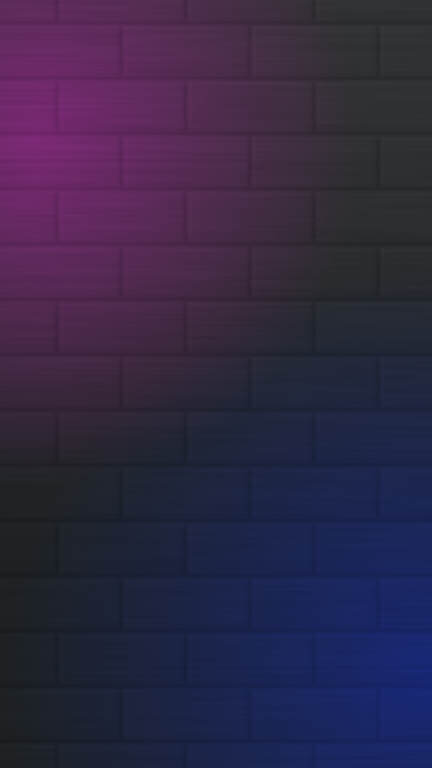
A WebGL 2 fragment shader for this texture:

```glsl
#version 300 es
precision highp float;
// Dark brick wall with brushed streaks, lit by a magenta glow and a blue glow.

uniform vec2 u_resolution;
out vec4 fragColor;

float hash(vec2 p) {
  vec3 q = fract(p.xyx * vec3(0.1031, 0.1030, 0.0973));
  q += dot(q, q.yzx + 33.33);
  return fract((q.x + q.y) * q.z);
}

float noise(vec2 p) {
  vec2 cell = floor(p), f = fract(p);
  f = f * f * (3.0 - 2.0 * f);
  return mix(mix(hash(cell), hash(cell + vec2(1, 0)), f.x),
             mix(hash(cell + vec2(0, 1)), hash(cell + vec2(1, 1)), f.x), f.y);
}

// Signed distance to the nearest line of a repeating set
float lineDistance(float x, float period) {
  return (fract(x / period + 0.5) - 0.5) * period;
}

// Thin dark joint in a soft hollow, with a lit bevel on its far side
float groove(float d) {
  float joint = d / 0.0045;
  float hollow = d / 0.011;
  float bevel = (d - 0.011) / 0.005;
  return 0.06 * exp(-bevel * bevel) - 0.09 * exp(-joint * joint)
       - 0.05 * exp(-hollow * hollow);
}

// Glow strength, fading from the centre to zero at the radius
float glow(vec2 p, vec2 centre, vec2 radius) {
  return max(0.0, 1.0 - length((p - centre) / radius));
}

void main() {
  // Canvas widths, measured down from the top left
  vec2 uv = gl_FragCoord.xy / u_resolution;
  vec2 p = vec2(uv.x, (1.0 - uv.y) * 16.0 / 9.0);

  // Wall colour and the two lights
  vec3 color = mix(vec3(0.19, 0.195, 0.20), vec3(0.115, 0.13, 0.14),
                   smoothstep(0.0, 1.5, p.y));
  float magenta = glow(p, vec2(0.08, 0.32), vec2(0.76, 0.80));
  float blue = glow(p, vec2(1.0, 1.58), vec2(0.98, 0.96));
  color = mix(color, vec3(0.48, 0.155, 0.455), magenta);
  color = mix(color, vec3(0.095, 0.155, 0.465), blue);

  // Running bond: every other row is shifted by half a brick
  vec2 brick = vec2(0.2975, 0.1279);
  float fromTop = p.y - 0.054;
  float row = floor(fromTop / brick.y);
  float shift = 0.28 + 0.5 * brick.x * mod(row, 2.0);
  float bedDistance = lineDistance(fromTop, brick.y);
  float headDistance = lineDistance(p.x - shift, brick.x);
  float insideRow = smoothstep(0.002, 0.012, abs(bedDistance));
  float relief = groove(bedDistance) + groove(headDistance) * insideRow;
  relief *= 1.0 - 0.4 * max(magenta, blue);

  // Brushed streaks and a slight shade towards each brick's lower edge
  float column = floor((p.x - shift) / brick.x);
  vec2 offset = 17.0 * vec2(hash(vec2(column, row) + 40.0), 0.0);
  float streaks = noise(p * vec2(5.0, 110.0) + offset)
                + noise(p * vec2(9.0, 260.0) + offset + 9.0) - 1.0;
  float shade = 0.02 - 0.04 * fract(fromTop / brick.y);

  color *= 1.0 + relief + shade + 0.06 * streaks * insideRow;
  fragColor = vec4(color + (hash(gl_FragCoord.xy) - 0.5) / 255.0, 1.0);
}
```
